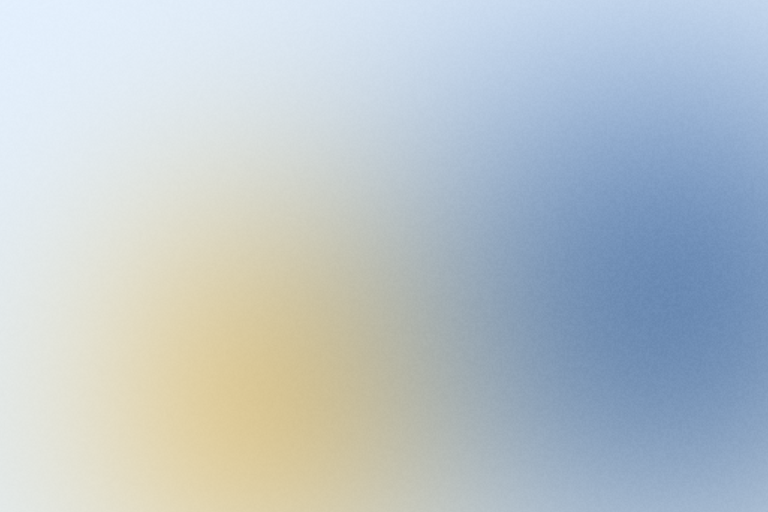
This background is drawn by a WebGL 2 fragment shader. Its source:

```glsl
#version 300 es
precision highp float;
// Soft blue and golden glows over a pale sky, with fine paper grain.

uniform vec2 u_resolution;
out vec4 fragColor;

const vec3 SKY_TOP = vec3(0.89, 0.94, 0.995);
const vec3 SKY_BOTTOM = vec3(0.89, 0.925, 0.95);

// Light each glow takes away from the sky, per channel.
const vec3 BLUE_ABSORPTION = vec3(0.47, 0.385, 0.26);
const vec3 GOLD_ABSORPTION = vec3(-0.02, 0.10, 0.335);

const float GRAIN_CELLS = 342.0;

// Elliptical Gaussian falloff, 1 at the center.
float glow(vec2 p, vec2 center, vec2 radius) {
    vec2 d = (p - center) / radius;
    return exp(-dot(d, d));
}

// Sine-free hash in 0..1.
float hash(vec2 cell) {
    vec3 q = fract(vec3(cell.xyx) * 0.1031);
    q += dot(q, q.yzx + 33.33);
    return fract((q.x + q.y) * q.z);
}

// Smoothly interpolated value noise in 0..1.
float valueNoise(vec2 p) {
    vec2 cell = floor(p);
    vec2 f = fract(p);
    f = f * f * (3.0 - 2.0 * f);
    float low = mix(hash(cell), hash(cell + vec2(1.0, 0.0)), f.x);
    float high = mix(hash(cell + vec2(0.0, 1.0)), hash(cell + 1.0), f.x);
    return mix(low, high, f.y);
}

// Two octaves of fine grain, centered on zero.
float grain(vec2 p, float cells) {
    float fine = valueNoise(p * cells);
    float coarse = valueNoise(p * cells * 0.5 + 17.0);
    return mix(fine, coarse, 0.3) - 0.5;
}

void main() {
    // Canvas height is one unit.
    vec2 p = gl_FragCoord.xy / u_resolution.y;
    float aspect = u_resolution.x / u_resolution.y;
    vec2 q = vec2(p.x * 1.5 / aspect, p.y);

    // Sky and the two glows.
    float blue = glow(q, vec2(1.31, 0.415), vec2(0.575, 0.53));
    float gold = glow(q, vec2(0.515, 0.23), vec2(0.38, 0.45));
    vec3 color = mix(SKY_BOTTOM, SKY_TOP, smoothstep(0.0, 1.0, p.y));
    color -= BLUE_ABSORPTION * blue + GOLD_ABSORPTION * gold;

    // Grain grows stronger within the blue.
    color += grain(p, GRAIN_CELLS) * mix(0.015, 0.04, blue);

    fragColor = vec4(clamp(color, 0.0, 1.0), 1.0);
}
```
